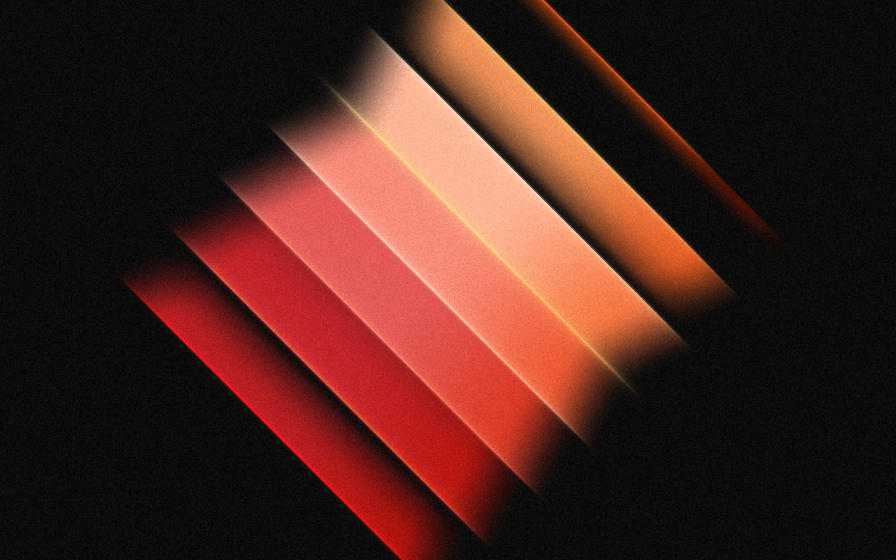
Write a Shadertoy shader that draws this background.

```glsl
#define PITCH 0.1786
#define FIRST_EDGE -0.581
#define START -0.62
#define END 0.575
#define FILL_FADE 0.2
#define END_SKEW 0.06
#define GLOW_WIDTH 0.016
#define GRAIN_CELLS 480.0
#define GRAIN 0.085
#define BACKGROUND vec3(0.045, 0.045, 0.046)
#define WARM_TINT vec3(0.96, 0.64, 0.42)

const int BANDS = 7;

const vec3 fillColor[7] = vec3[7](
    vec3(0.70, 0.12, 0.13), vec3(0.76, 0.14, 0.16), vec3(0.89, 0.35, 0.34),
    vec3(0.97, 0.54, 0.47), vec3(1.00, 0.71, 0.59), vec3(0.93, 0.56, 0.34),
    vec3(0.30, 0.11, 0.04));

const vec3 edgeColor[8] = vec3[8](
    vec3(1.00, 0.10, 0.12), vec3(1.00, 0.36, 0.28), vec3(1.00, 0.54, 0.45),
    vec3(1.00, 0.84, 0.73), vec3(1.00, 0.86, 0.54), vec3(1.00, 0.90, 0.76),
    vec3(1.00, 0.76, 0.46), vec3(0.95, 0.38, 0.13));

// How far the light travels across each band, in band widths
const float reach[7] = float[7](1.2, 2.6, 5.0, 6.0, 5.0, 1.3, 0.3);

float hash(vec2 cell) {
    vec3 q = fract(vec3(cell.xyx) * 0.1031);
    q += dot(q, q.yzx + 33.33);
    return fract((q.x + q.y) * q.z);
}

// Visible stretch between two soft ends
float span(float x, float a, float b, float soft) {
    return smoothstep(a, a + soft, x) * (1.0 - smoothstep(b - soft, b, x));
}

void mainImage(out vec4 fragColor, in vec2 fragCoord) {
    vec2 p = (fragCoord - 0.5 * iResolution.xy) / iResolution.y;
    float across = p.x + p.y;
    float along = p.x - p.y;
    float pixel = 1.4 / iResolution.y;
    vec3 warmth = mix(vec3(1.0), WARM_TINT, smoothstep(-0.08, 0.42, along));
    vec3 color = BACKGROUND;

    // Band fills, lit from one long side
    for (int i = 0; i < BANDS; i++) {
        float offset = across - FIRST_EDGE - float(i) * PITCH;
        float inside = smoothstep(-pixel, pixel, offset)
                     * (1.0 - smoothstep(-pixel, pixel, offset - PITCH));
        float v = clamp(offset / PITCH, 0.0, 1.0);
        float depth = i < 4 ? v : 1.0 - v;
        float light = 1.0 - smoothstep(0.15 * reach[i], reach[i], depth);
        float skew = END_SKEW * depth;
        light *= span(along, START + skew, END - skew, FILL_FADE);
        // Contact shadow under the next raised band
        if (i == 0 || i == 5) light *= 1.0 - smoothstep(0.75, 1.0, depth);
        color = mix(color, fillColor[i] * warmth, inside * light);
    }

    // Bright edges with a glow falling to one side
    for (int j = 0; j <= BANDS; j++) {
        float side = j < 4 ? 1.0 : -1.0;
        float d = side * (across - FIRST_EDGE - float(j) * PITCH);
        float width = d > 0.0 ? GLOW_WIDTH : max(0.0018, pixel * 0.6);
        if (j == 4) width = GLOW_WIDTH;
        float core = exp(-abs(d) / max(0.003, pixel));
        float glow = exp(-abs(d) / width);
        float late = max(float(j) - 5.0, 0.0);
        float lit = span(along, START, END - 0.06 * late * late, 0.24);
        vec3 tint = mix(vec3(1.0), warmth, 0.5);
        float strength = min(0.42 * glow + 0.65 * core, 1.0);
        color = mix(color, edgeColor[j] * tint, lit * strength);
    }

    // Film grain
    float noise = hash(floor((p + 2.0) * GRAIN_CELLS)) - 0.5;
    color += noise * GRAIN * (0.45 + 0.3 * color);
    fragColor = vec4(clamp(color, 0.0, 1.0), 1.0);
}
```
